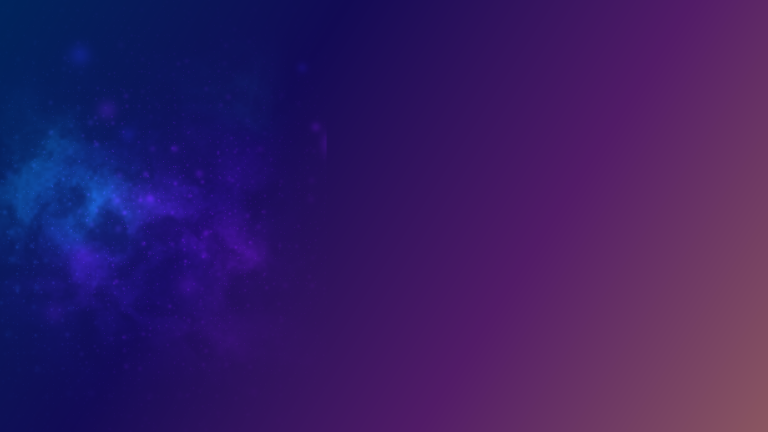
This background is drawn by a Shadertoy shader. Its source:

```glsl
#define TEAL_NAVY vec3(0.00, 0.14, 0.36)
#define INDIGO vec3(0.07, 0.04, 0.33)
#define PLUM vec3(0.32, 0.108, 0.405)
#define DUSTY_ROSE vec3(0.545, 0.34, 0.38)
#define CYAN_GAS vec3(0.00, 0.23, 0.23)
#define VIOLET_GAS vec3(0.20, 0.02, 0.30)
#define BLUE_GAS vec3(0.04, 0.03, 0.19)
#define GRADIENT_AXIS vec2(0.413, 0.266)
#define CLOUD_EDGE 0.757
#define CLOUD_SCALE 7.0
#define STAR_LAYERS 4

float hash(vec2 p) {
    return fract(sin(dot(p, vec2(127.1, 311.7))) * 43758.5453);
}

float noise(vec2 p) {
    vec2 cell = floor(p), f = fract(p);
    f = f * f * (3.0 - 2.0 * f);
    float low = mix(hash(cell), hash(cell + vec2(1, 0)), f.x);
    float high = mix(hash(cell + vec2(0, 1)), hash(cell + vec2(1, 1)), f.x);
    return mix(low, high, f.y);
}

float fbm(vec2 p) {
    float sum = 0.0, amplitude = 0.5;
    for (int i = 0; i < 5; i++) {
        sum += amplitude * noise(p);
        p = mat2(1.6, 1.2, -1.2, 1.6) * p + 3.7;
        amplitude *= 0.5;
    }
    return sum;
}

// Soft elliptical falloff
float glow(vec2 p, vec2 center, vec2 radius) {
    vec2 d = (p - center) / radius;
    return exp(-dot(d, d));
}

// Diagonal blend through four evenly spaced colours
vec3 backdrop(vec2 p) {
    float t = 3.0 * dot(vec2(p.x, 1.0 - p.y), GRADIENT_AXIS);
    vec3 color = mix(TEAL_NAVY, INDIGO, clamp(t, 0.0, 1.0));
    color = mix(color, PLUM, clamp(t - 1.0, 0.0, 1.0));
    return mix(color, DUSTY_ROSE, clamp(t - 2.0, 0.0, 1.0));
}

// Gas lobes broken up by warped noise
vec3 nebula(vec2 p) {
    vec2 warp = vec2(fbm(p * CLOUD_SCALE), fbm(p * CLOUD_SCALE + 19.0)) - 0.48;
    vec2 q = p + 0.13 * warp;
    float wisps = smoothstep(0.25, 0.7, fbm(q * CLOUD_SCALE * 2.2 + 7.0));
    float grain = 0.85 + 0.3 * noise(p * 110.0);

    float cyan = 0.50 * glow(q, vec2(0.11, 0.65), vec2(0.09, 0.09))
               + 0.75 * glow(q, vec2(0.24, 0.52), vec2(0.10, 0.08))
               + 0.45 * glow(q, vec2(0.04, 0.53), vec2(0.10, 0.09))
               + 0.20 * glow(q, vec2(0.55, 0.78), vec2(0.08, 0.07));
    float violet = 0.40 * glow(q, vec2(0.36, 0.51), vec2(0.07, 0.05))
                 + 0.65 * glow(q, vec2(0.46, 0.44), vec2(0.10, 0.055))
                 + 0.55 * glow(q, vec2(0.55, 0.385), vec2(0.06, 0.045))
                 + 0.30 * glow(q, vec2(0.45, 0.59), vec2(0.13, 0.08))
                 + 0.35 * glow(q, vec2(0.20, 0.37), vec2(0.13, 0.08))
                 + 0.25 * glow(q, vec2(0.51, 0.24), vec2(0.14, 0.11));
    float blue = 0.75 * glow(q, vec2(0.23, 0.48), vec2(0.24, 0.23))
               + 0.15 * glow(q, vec2(0.50, 0.60), vec2(0.16, 0.22));
    vec3 gas = CYAN_GAS * cyan + VIOLET_GAS * violet + BLUE_GAS * blue;
    return gas * mix(0.45, 1.2, wisps) * grain;
}

// Jittered dots, from large dim halos to fine dust
vec3 stars(vec2 p) {
    vec3 light = vec3(0.0);
    float envelope = glow(p, vec2(0.32, 0.50), vec2(0.34, 0.32));
    for (int i = 0; i < STAR_LAYERS; i++) {
        float layer = float(i);
        vec2 grid = p * 16.0 * pow(1.75, layer) + 5.3 * layer;
        vec2 cell = floor(grid) + 37.0 * layer;
        vec2 center = 0.3 + 0.4 * vec2(hash(cell), hash(cell + 11.3));
        float seed = hash(cell + 23.9);
        float radius = mix(0.07, 0.15, hash(cell + 31.7));
        float dotLight = glow(fract(grid), center, vec2(radius));
        float coolness = smoothstep(0.5, 0.1, p.x + 0.4 * seed - 0.2);
        vec3 tint = mix(VIOLET_GAS, 0.7 * CYAN_GAS + BLUE_GAS, coolness);
        light += tint * dotLight * smoothstep(0.45, 1.0, seed) * 0.75;
    }
    return light * envelope;
}

// Broad isolated halos around the cloud
vec3 halos(vec2 p) {
    float violet = 0.50 * glow(p, vec2(0.248, 0.745), vec2(0.022))
                 + 0.40 * glow(p, vec2(0.197, 0.410), vec2(0.025))
                 + 0.35 * glow(p, vec2(0.433, 0.340), vec2(0.025))
                 + 0.25 * glow(p, vec2(0.127, 0.275), vec2(0.022))
                 + 0.45 * glow(p, vec2(0.731, 0.706), vec2(0.011))
                 + 0.40 * glow(p, vec2(0.756, 0.667), vec2(0.014, 0.026));
    float blue = 0.80 * glow(p, vec2(0.185, 0.873), vec2(0.024))
               + 0.60 * glow(p, vec2(0.296, 0.688), vec2(0.018))
               + 0.50 * glow(p, vec2(0.700, 0.843), vec2(0.012));
    return VIOLET_GAS * violet + BLUE_GAS * blue;
}

void mainImage(out vec4 fragColor, in vec2 fragCoord) {
    vec2 p = fragCoord / iResolution.xy * vec2(16.0 / 9.0, 1.0);
    float inside = 1.0 - smoothstep(CLOUD_EDGE - 0.004, CLOUD_EDGE + 0.002, p.x);
    vec3 color = backdrop(p) + inside * (nebula(p) + stars(p) + halos(p));
    fragColor = vec4(color, 1.0);
}
```
